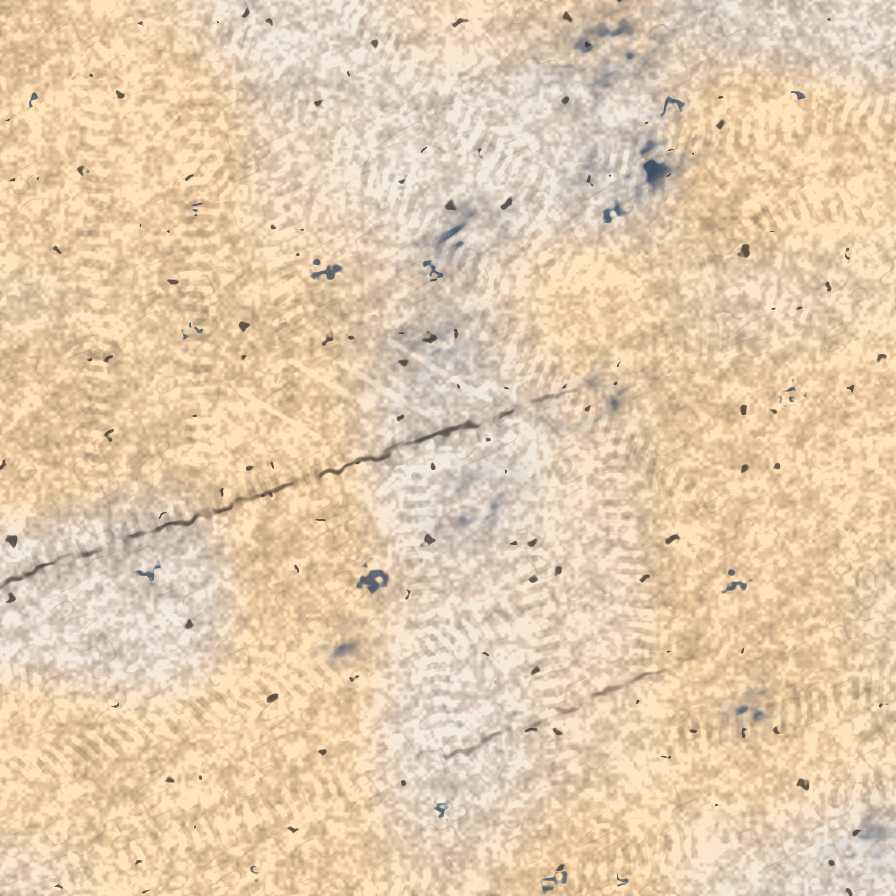
Write a Shadertoy shader that draws this texture.

```glsl
const vec3 STONE = vec3(1.0, 0.912, 0.812);
const vec3 CHALK = vec3(1.0, 0.940, 0.860);
const vec3 OCHRE = vec3(1.03, 0.965, 0.86);
const vec3 ASH = vec3(0.97, 0.99, 1.03);
const vec3 SLATE = vec3(0.50, 0.50, 0.52);
const vec3 DEEP_BLUE = vec3(0.13, 0.23, 0.34);
const vec3 SOOT = vec3(0.20, 0.17, 0.15);
const float BASE_TONE = 0.905;
const float GRAIN = 0.19;
const float RIB_PERIOD = 0.0165;
const float RIB_CONTRAST = 0.12;
const float TRACK_SPACING = 0.115;
const float TRACK_HALF_WIDTH = 0.018;
const float CRACK_WIDTH = 0.0035;

// Ribbed track fields: centre, direction, radius
const int FIELDS = 7;
const vec4 FIELD[FIELDS] = vec4[](
    vec4(0.10, 0.70, 1.57, 0.32), vec4(0.40, 0.81, -0.78, 0.27),
    vec4(0.90, 0.76, 0.17, 0.27), vec4(0.28, 0.21, 0.30, 0.36),
    vec4(0.60, 0.33, -1.40, 0.25), vec4(0.85, 0.09, 0.28, 0.27),
    vec4(0.72, 0.63, -0.70, 0.25));

// Stains: centre, length, strength
const int STAINS = 9;
const vec4 STAIN[STAINS] = vec4[](
    vec4(0.71, 0.82, 0.10, 1.0), vec4(0.52, 0.74, 0.075, 0.75),
    vec4(0.66, 0.55, 0.065, 1.0), vec4(0.53, 0.44, 0.08, 0.7),
    vec4(0.84, 0.21, 0.06, 0.7), vec4(0.68, 0.94, 0.13, 0.7),
    vec4(0.38, 0.28, 0.05, 0.6), vec4(0.48, 0.61, 0.11, 0.5),
    vec4(0.97, 0.06, 0.08, 0.5));

float hash(vec2 p) {
    vec3 q = fract(p.xyx * 0.1031);
    q += dot(q, q.yzx + 33.33);
    return fract((q.x + q.y) * q.z);
}

float noise(vec2 p) {
    vec2 i = floor(p), f = fract(p);
    f = f * f * (3.0 - 2.0 * f);
    return mix(mix(hash(i), hash(i + vec2(1, 0)), f.x),
               mix(hash(i + vec2(0, 1)), hash(i + vec2(1, 1)), f.x), f.y);
}

vec2 turn(vec2 p, float angle) {
    float c = cos(angle), s = sin(angle);
    return vec2(c * p.x + s * p.y, c * p.y - s * p.x);
}

// Signed relief of one field of parallel ribbed tracks
float ribs(vec2 p, vec4 field, float seed) {
    vec2 q = turn(p - field.xy, field.z);
    q.y += 0.012 * (noise(p * 9.0 + seed) - 0.5);
    float id = floor(q.y / TRACK_SPACING + 0.5);
    float rnd = hash(vec2(id + 20.0, seed));
    float across = q.y - id * TRACK_SPACING - 0.025 * (rnd - 0.5);
    float phase = (q.x + across * (rnd - 0.4)) / RIB_PERIOD + 0.5 * noise(p * 45.0);
    float ridge = smoothstep(-0.6, 0.7, cos(6.2832 * phase));
    float band = 1.0 - smoothstep(0.6, 1.2, abs(across) / TRACK_HALF_WIDTH);
    float worn = smoothstep(0.2, 0.55, noise(vec2(q.x * 7.0 + 30.0, id * 3.7 + seed * 9.0)));
    float reach = 1.0 - smoothstep(0.65, 1.0, length(p - field.xy) / field.w);
    return (ridge - 0.42) * band * worn * reach;
}

// Scattered irregular grains; share is the fraction of filled cells
float specks(vec2 p, float cells, float share, vec2 stretch, float seed) {
    vec2 q = p * cells + 0.35 * vec2(noise(p * 130.0), noise(p * 130.0 + 57.0));
    vec2 id = floor(q) + seed;
    vec2 centre = 0.3 + 0.4 * vec2(hash(id), hash(id + 71.0));
    float size = mix(0.07, 0.2, pow(hash(id + 13.0), 2.0));
    float d = length(turn(fract(q) - centre, 0.5) * stretch);
    return (1.0 - smoothstep(size * 0.6, size * 1.3, d)) * step(hash(id + 37.0), share);
}

// Distance to a segment, with the position along it
vec2 segment(vec2 p, vec2 a, vec2 b) {
    float t = clamp(dot(p - a, b - a) / dot(b - a, b - a), 0.0, 1.0);
    return vec2(length(p - mix(a, b, t)), t);
}

// Broken line: x is the core, y its soft halo
vec2 crack(vec2 p, vec2 a, vec2 b) {
    vec2 rough = vec2(noise(p * 38.0), noise(p * 90.0 + 11.0)) - 0.5;
    vec2 s = segment(p + 0.009 * rough, a, b);
    float broken = smoothstep(0.2, 0.6, noise(p * 60.0 + 5.0));
    float fade = 1.0 - smoothstep(0.72, 1.0, s.y);
    float core = 1.0 - smoothstep(0.2, 1.3, s.x / CRACK_WIDTH);
    return fade * vec2(core * broken, exp(-s.x / 0.009));
}

void mainImage(out vec4 fragColor, in vec2 fragCoord) {
    vec2 p = fragCoord / iResolution.y;
    vec2 slant = turn(p, 0.5);

    // Grain, patches and fine creases
    float tone = BASE_TONE + GRAIN * (noise(p * 230.0) - 0.5);
    tone += 0.17 * (noise(turn(p, 0.8) * 115.0) - 0.5);
    tone += 0.12 * (noise(slant * vec2(38.0, 65.0)) - 0.5);
    tone += 0.08 * (noise(p * 8.0) - 0.5);
    float crease = 1.0 - smoothstep(0.0, 0.11, abs(noise(slant * vec2(55.0, 85.0) + 40.0) - 0.5));
    tone -= 0.10 * crease * noise(p * 30.0);

    // Tracks
    for (int i = 0; i < FIELDS; i++) tone += RIB_CONTRAST * ribs(p, FIELD[i], float(i) + 1.0);

    // Pale chips and scratches
    tone += 0.10 * specks(p, 30.0, 0.35, vec2(0.6, 1.2), 3.0);
    for (int i = 0; i < 4; i++) {
        float k = float(i);
        vec2 start = vec2(0.27 + 0.055 * k, 0.575 + 0.035 * (hash(vec2(k, 8.0)) - 0.5) + 0.01 * k);
        vec2 s = segment(p, start, start + vec2(0.10, -0.06) * (0.6 + 0.6 * hash(vec2(k, 4.0))));
        tone += 0.12 * (1.0 - smoothstep(0.001, 0.005, s.x));
    }

    // Cracks
    vec2 split = crack(p, vec2(-0.02, 0.343), vec2(0.72, 0.592));
    split = max(split, 0.55 * crack(p, vec2(0.50, 0.155), vec2(0.82, 0.285)));
    tone -= 0.14 * split.y;

    // Stone colour
    tone = min(tone, 0.985);
    vec3 color = tone * mix(STONE, CHALK, smoothstep(0.90, 0.98, tone));
    color *= mix(ASH, OCHRE, smoothstep(0.25, 0.75, noise(p * 6.0 + 3.0)));

    // Stains, broken up by slanted grain
    float stain = 0.0;
    for (int i = 0; i < STAINS; i++) {
        vec2 q = turn(p - STAIN[i].xy, 0.5) / STAIN[i].z;
        stain = max(stain, STAIN[i].w * exp(-2.2 * dot(q * vec2(1.0, 1.6), q * vec2(1.0, 1.6))));
    }
    float mottle = 0.5 * noise(slant * vec2(28.0, 60.0)) + 0.5 * noise(slant * vec2(75.0, 130.0) + 9.0);
    float soil = stain * smoothstep(0.25, 0.75, mottle);
    color = mix(color, SLATE * (0.6 + 0.5 * tone), 0.8 * soil);
    float blue = smoothstep(0.64, 0.82, mottle + 0.12 * stain) * smoothstep(0.3, 0.8, stain);
    color = mix(color, DEEP_BLUE, 0.75 * blue);

    // Dark grains and crack cores
    color = mix(color, SOOT, 0.75 * specks(p, 34.0, 0.10 + 0.3 * stain, vec2(0.9, 1.2), 91.0));
    color = mix(color, DEEP_BLUE, 0.7 * specks(p, 15.0, 0.09, vec2(0.9, 1.3), 47.0));
    color = mix(color, SOOT, 0.65 * split.x);

    fragColor = vec4(clamp(color, 0.0, 1.0), 1.0);
}
```
